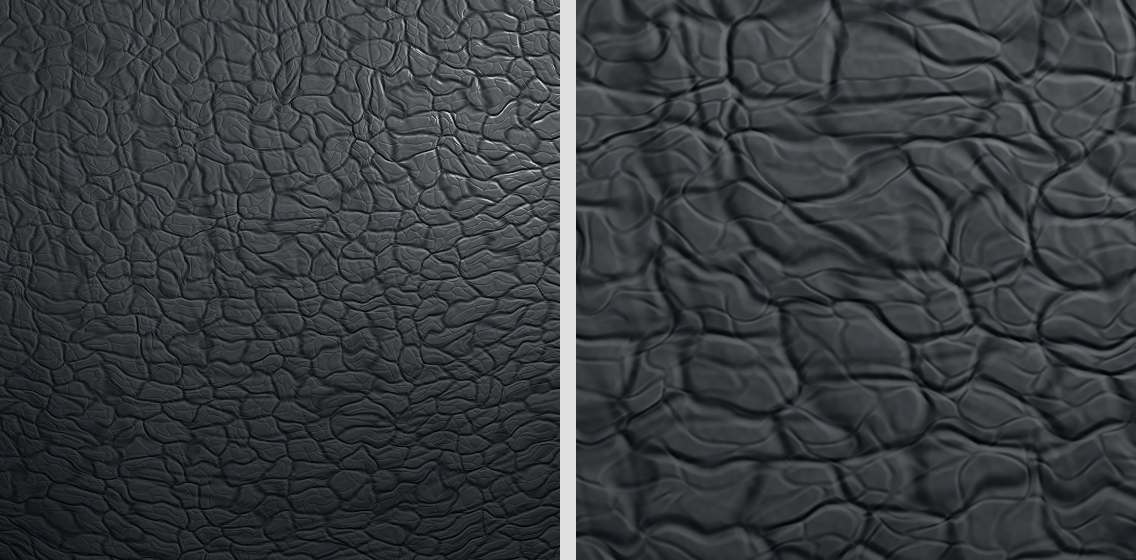
Left: the whole. Right: its middle third, enlarged.
This texture is drawn by a WebGL 2 fragment shader. Its source:

```glsl
#version 300 es
precision highp float;
// Dark pebbled leather with fold creases, lit from the upper right.

uniform vec2 u_resolution;
out vec4 fragColor;

const vec2  LIGHT_POS     = vec2(0.98, 0.90);
const vec2  SHEEN_POS     = vec2(0.88, 0.84);
const vec3  TINT          = vec3(-0.011, 0.001, 0.014);
const float TONE_LOW      = 0.150;   // base tone at the bottom
const float TONE_HIGH     = 0.252;   // base tone at the top
const float SHEEN         = 0.105;   // broad glow near the light
const float LEFT_FALLOFF  = 0.045;
const float RELIEF        = 0.0048;  // slope to brightness
const float CREASE_SHADE  = 0.30;
const float CREASE_WIDTH  = 0.26;    // in cells
const float GLINT         = 0.30;
const float GRAIN         = 0.035;
const float SLOPE_STEP    = 0.0017;

vec2 hash22(vec2 p) {
    vec3 q = fract(vec3(p.xyx) * vec3(0.1031, 0.1030, 0.0973));
    q += dot(q, q.yzx + 33.33);
    return fract((q.xx + q.yz) * q.zy);
}

float valueNoise(vec2 p) {
    vec2 i = floor(p), f = fract(p);
    f = f * f * (3.0 - 2.0 * f);
    float low  = mix(hash22(i).x, hash22(i + vec2(1, 0)).x, f.x);
    float high = mix(hash22(i + vec2(0, 1)).x, hash22(i + vec2(1, 1)).x, f.x);
    return mix(low, high, f.y);
}

vec2 noise2(vec2 p) {
    return vec2(valueNoise(p), valueNoise(p + 71.7)) - 0.5;
}

// x: distance to the nearest cell centre, y: gap to the second nearest
vec2 cells(vec2 p) {
    vec2 i = floor(p), f = fract(p);
    float first = 8.0, second = 8.0;
    for (int y = -1; y <= 1; y++) {
        for (int x = -1; x <= 1; x++) {
            vec2 o = vec2(x, y);
            float d = length(o + 0.1 + 0.8 * hash22(i + o) - f);
            second = min(second, max(first, d));
            first = min(first, d);
        }
    }
    return vec2(first, second - first);
}

// Cells get wider and flatter towards the bottom and lean on the left
vec2 grainSpace(vec2 p) {
    float bow = (p.x - 0.4) * (p.x - 0.4);
    vec2 q = vec2((p.x - 0.5) * (16.0 + 6.5 * p.y),
                  30.0 * p.y - 4.0 * p.y * p.y - 11.0 * bow * (1.0 - p.y));
    q.x += 5.0 * p.y * (1.0 - 0.5 * p.x);
    return q + 0.9 * noise2(p * 13.0) + 0.35 * noise2(p * 42.0) + 40.0;
}

float groove(vec2 p) {
    float ridge = 1.0 - abs(2.0 * valueNoise(p) - 1.0);
    return smoothstep(0.68, 1.0, ridge);
}

// Long folds: steep in the upper left, bowed and level below
float folds(vec2 p) {
    vec2 w = p + 0.035 * noise2(p * 9.0);
    float bow = (w.x - 0.4) * (w.x - 0.4);
    float steep = groove(vec2(30.0 * w.x + 7.0 * w.y, 8.0 * w.y) + 13.0);
    float level = groove(vec2(7.0 * w.x, 30.0 * w.y - 15.0 * bow) + 57.0);
    float upper = smoothstep(0.25, 0.65, p.y) * smoothstep(0.95, 0.4, p.x);
    float lower = smoothstep(0.75, 0.25, p.y);
    return steep * upper + level * lower;
}

// x: surface height, y: crease depth
vec2 surface(vec2 p) {
    vec2 q = grainSpace(p);
    vec2 pebble = cells(q);
    vec2 wrinkle = cells(q * 2.1 + 0.4 * noise2(q * 3.0) + 19.0);
    float fold = folds(p);
    float crease = 1.0 - smoothstep(0.0, CREASE_WIDTH, pebble.y);
    float height = 0.55 * (1.0 - crease) - 0.55 * pebble.x * pebble.x
                 + 0.20 * smoothstep(0.0, 0.3, wrinkle.y)
                 - 0.35 * fold
                 + 0.22 * valueNoise(q * 4.3) + 0.07 * valueNoise(p * 210.0);
    return vec2(height, max(crease, 0.6 * fold));
}

void main() {
    vec2 p = gl_FragCoord.xy / u_resolution;

    // Slope towards the light
    vec2 here = surface(p);
    vec2 slope = vec2(surface(p + vec2(SLOPE_STEP, 0)).x,
                      surface(p + vec2(0, SLOPE_STEP)).x) - here.x;
    vec2 toLight = normalize(LIGHT_POS - p + vec2(0.03, 0.12));
    float lit = -dot(slope, toLight) / SLOPE_STEP * RELIEF;
    lit *= inversesqrt(1.0 + lit * lit);

    // Broad tone of the hide
    vec2 away = p - SHEEN_POS;
    float glow = exp(-5.0 * dot(away, away));
    float tone = mix(TONE_LOW, TONE_HIGH, smoothstep(0.0, 0.7, p.y))
               + SHEEN * glow - LEFT_FALLOFF * smoothstep(0.3, 0.0, p.x);

    // Relief, crease shadow and fine grain
    float shadow = CREASE_SHADE * here.y * mix(0.4, 1.0, smoothstep(0.1, 0.8, p.x + 0.5 - 0.5 * p.y));
    float grain = GRAIN * (valueNoise(p * 330.0) - 0.5) * 2.0;
    float value = tone * (1.0 + 0.8 * lit - shadow + grain);

    // Small glints where pebbles face the light
    float patchy = smoothstep(0.45, 0.8, valueNoise(p * 75.0 + 5.0));
    float nearLight = smoothstep(0.42, 0.08, length(away * vec2(1.3, 0.9)));
    value += GLINT * nearLight * patchy * smoothstep(0.2, 0.65, lit);

    fragColor = vec4(clamp(value + TINT, 0.0, 1.0), 1.0);
}
```
